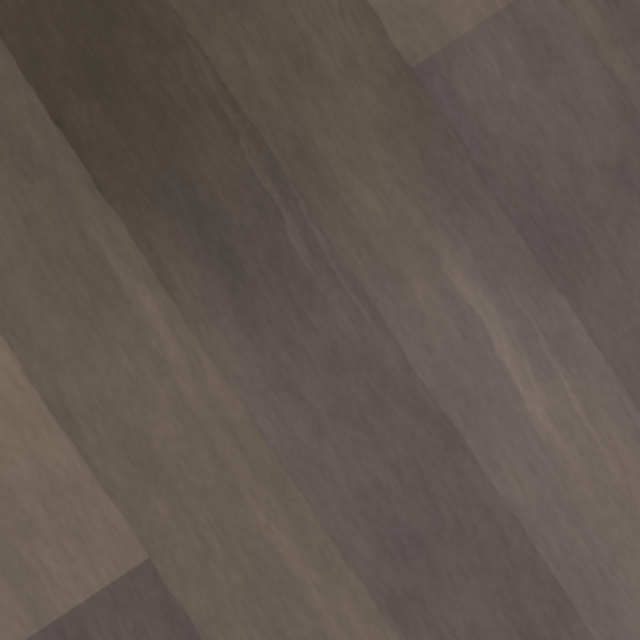
Write a Shadertoy shader that draws this texture.

```glsl
const vec3 BROWN = vec3(0.388, 0.346, 0.302);
const vec3 MAUVE = vec3(0.376, 0.337, 0.331);
const vec2 ALONG = vec2(0.555, -0.832);
const vec2 ACROSS = vec2(0.832, 0.555);
const float BOARD_WIDTH = 0.255;
const float FIRST_SEAM = 0.01;

// Per row: joint position, joint softness, light before and after it
const vec4 ROWS[6] = vec4[6](
    vec4( 0.022, 0.002, 1.10, 0.92),
    vec4( 0.200, 0.550, 0.97, 1.08),
    vec4(-0.360, 0.300, 0.77, 0.96),
    vec4(-0.200, 0.300, 0.89, 1.06),
    vec4(-0.386, 0.002, 1.04, 0.97),
    vec4(-0.300, 0.300, 0.95, 0.97));

float hash(vec2 p) {
    vec3 q = fract(p.xyx * 0.1031);
    q += dot(q, q.yzx + 33.33);
    return fract((q.x + q.y) * q.z);
}

float noise(vec2 p) {
    vec2 i = floor(p), f = fract(p);
    f = f * f * (3.0 - 2.0 * f);
    float low = mix(hash(i), hash(i + vec2(1, 0)), f.x);
    float high = mix(hash(i + vec2(0, 1)), hash(i + vec2(1, 1)), f.x);
    return mix(low, high, f.y);
}

float fbm(vec2 p) {
    float sum = 0.0, gain = 0.53;
    for (int i = 0; i < 4; i++) {
        sum += gain * noise(p);
        p = p * 2.03 + 17.3;
        gain *= 0.5;
    }
    return sum;
}

// Light (x) and warmth (y) of one row of boards
vec2 boardTone(int row, float along) {
    vec4 r = ROWS[clamp(row, 0, 5)];
    float past = smoothstep(r.x - r.y, r.x + r.y, along);
    return vec2(mix(r.z, r.w, past), mix(0.92, row == 1 ? 0.7 : 0.2, past));
}

// Tapered mark along the grain: crisp on the near side, fading on the far side
float streak(vec2 p, vec2 center, vec2 size) {
    vec2 q = (p - center) / size;
    float taper = smoothstep(1.0, 0.2, abs(q.x));
    return taper * smoothstep(-1.0, -0.6, q.y) * smoothstep(1.3, -0.5, q.y);
}

void mainImage(out vec4 fragColor, in vec2 fragCoord) {
    vec2 uv = fragCoord / iResolution.y;
    vec2 board = vec2(dot(uv, ALONG), dot(uv, ACROSS));

    // Blend the two rows that share the nearest seam
    float wobble = 0.05 * (fbm(board * vec2(16.0, 30.0)) - 0.5);
    float lane = (board.y - FIRST_SEAM) / BOARD_WIDTH + wobble;
    float seam = floor(lane + 0.5);
    float side = lane - seam;
    int row = int(seam) - 1;
    vec2 tone = mix(boardTone(row, board.x), boardTone(row + 1, board.x),
                    smoothstep(-0.010, 0.010, side));

    // Grain runs slightly aslant and bends around slow swirls
    vec2 grain = vec2(board.x, board.y + 0.06 * board.x);
    grain.y += 0.025 * (noise(board * vec2(5.0, 7.0) + 4.0) - 0.5);
    grain.y += 0.006 * (noise(board * vec2(18.0, 22.0) + 8.0) - 0.5);
    float cloud = fbm(board * vec2(4.0, 6.0) + 31.0) - 0.5;
    float bands = fbm(grain * vec2(2.4, 15.0) + 7.0) - 0.5;
    float fibre = fbm(grain * vec2(16.0, 95.0) + 53.0) - 0.5;
    float mottle = fbm(uv * 30.0 + 13.0) - 0.5;
    float speck = noise(board * vec2(95.0, 190.0)) - 0.5;

    // Thin growth lines show in patches, strongest to the right
    float figure = smoothstep(0.38, 0.62, fbm(board * vec2(3.0, 7.0) + 71.0));
    figure *= mix(0.35, 1.0, smoothstep(0.70, 1.0, board.y));
    float ridge = abs(noise(grain * vec2(5.0, 60.0) + 11.0) - 0.5);
    float lines = smoothstep(0.10, 0.0, ridge) * smoothstep(-0.25, 0.15, fibre);

    // Few pale worn marks with ragged edges
    vec2 ragged = grain + vec2(0.0, 0.014 * (fbm(board * vec2(22.0, 60.0)) - 0.5));
    float pale = 0.14 * streak(ragged, vec2(0.06, 0.915), vec2(0.26, 0.024));
    pale += 0.10 * streak(ragged, vec2(-0.37, 0.728), vec2(0.36, 0.012));
    pale += 0.08 * streak(ragged, vec2(-0.20, 0.757), vec2(0.26, 0.007));
    pale += 0.08 * streak(ragged, vec2(0.12, 0.965), vec2(0.28, 0.006));
    pale += 0.08 * streak(ragged, vec2(-0.15, 0.470), vec2(0.75, 0.030));
    pale *= 0.9 + 0.9 * fibre + 0.5 * bands;

    float light = tone.x + 0.17 * cloud + 0.14 * bands + 0.10 * fibre;
    light += 0.05 * mottle + 0.055 * speck + pale - 0.075 * figure * lines;
    light -= 0.03 * exp(-pow(side / 0.012, 2.0));

    // Room light falls off toward the upper left
    light *= mix(0.94, 1.04, smoothstep(0.1, 0.8, length(uv - vec2(0.0, 1.0))));

    float warmth = clamp(tone.y + 0.8 * cloud + 0.5 * bands + 1.2 * pale, 0.0, 1.0);
    fragColor = vec4(mix(MAUVE, BROWN, warmth) * light, 1.0);
}
```
